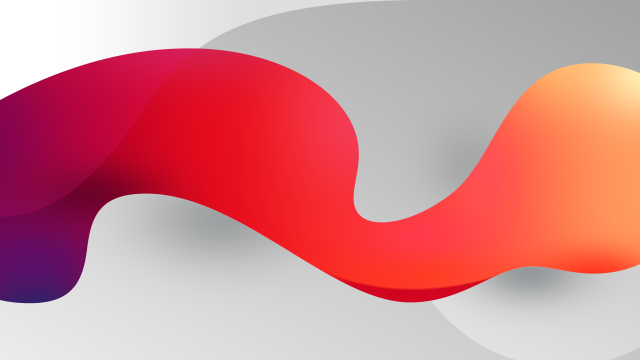
Write a Shadertoy shader that draws this background.

```glsl
// A flowing ribbon, violet to red to cream, over layered pale grey panels.
// Cubic curves give signed edge distances; soft elliptical glows tint the ribbon
// and lay its shadows. The canvas is 16 by 9 units.

// Control points of seven joined cubics, left to right
const vec2 UPPER[22] = vec2[](
    vec2(0, 6.5), vec2(1.6, 7.35), vec2(3.2, 7.8),
    vec2(4.75, 7.79), vec2(7.1, 7.79), vec2(8.97, 6.6),
    vec2(8.97, 5.15), vec2(8.97, 4.7), vec2(8.84, 4.4),
    vec2(8.84, 4.04), vec2(8.84, 3.65), vec2(9.1, 3.44),
    vec2(9.54, 3.44), vec2(10.15, 3.44), vec2(10.85, 3.8),
    vec2(11.35, 4.21), vec2(12.45, 5.13), vec2(12.7, 7.42),
    vec2(14.79, 7.42), vec2(15.25, 7.42), vec2(15.65, 7.32), vec2(16, 7.17));
const vec2 LOWER[22] = vec2[](
    vec2(0, 1.5), vec2(.25, 1.44), vec2(.5, 1.42),
    vec2(.75, 1.42), vec2(1.85, 1.42), vec2(2.08, 2),
    vec2(2.18, 2.8), vec2(2.28, 3.6), vec2(2.5, 4.16),
    vec2(3.65, 4.16), vec2(6, 4.16), vec2(8.3, 1.44),
    vec2(10.25, 1.44), vec2(11.6, 1.44), vec2(12.4, 2.34),
    vec2(13.3, 2.34), vec2(13.8, 2.34), vec2(14.2, 2.16),
    vec2(14.85, 2.16), vec2(15.3, 2.16), vec2(15.7, 2.26), vec2(16, 2.4));

vec2 bezier(vec2 a, vec2 b, vec2 c, vec2 d, float t) {
    float s = 1. - t;
    return s*s*s*a + 3.*s*s*t*b + 3.*s*t*t*c + t*t*t*d;
}

// Signed distance to a cubic, positive on its left; the sheared
// abscissa x + shear * y must grow along the curve
float curveSide(vec2 p, float shear, vec2 a, vec2 b, vec2 c, vec2 d) {
    vec2 axis = vec2(1, shear);
    float lo = 0., hi = 1.;
    for (int i = 0; i < 16; i++) {
        float mid = .5 * (lo + hi);
        if (dot(bezier(a, b, c, d, mid), axis) < dot(p, axis)) lo = mid;
        else hi = mid;
    }
    float t = .5 * (lo + hi), s = 1. - t;
    vec2 tangent = normalize(s*s*(b - a) + 2.*s*t*(c - b) + t*t*(d - c));
    vec2 offset = p - bezier(a, b, c, d, t);
    return tangent.x * offset.y - tangent.y * offset.x;
}

// Picks the cubic of a chain that spans p
float chainSide(vec2 p, float shear, vec2 pts[22]) {
    vec2 axis = vec2(1, shear);
    int k = 0;
    for (int i = 3; i < 21; i += 3)
        if (dot(p - pts[i], axis) > 0.) k = i;
    return curveSide(p, shear, pts[k], pts[k + 1], pts[k + 2], pts[k + 3]);
}

float glow(vec2 p, vec2 centre, vec2 radius) {
    vec2 q = (p - centre) / radius;
    return exp(-dot(q, q));
}

float cover(float d) {
    return clamp(.5 + d * iResolution.y / 9., 0., 1.);
}

vec3 ribbonColor(vec2 p, float panel) {
    // Ramp along the length
    vec3 col = mix(vec3(.74, .0, .15), vec3(.9, .04, .11), smoothstep(2., 5.5, p.x));
    col = mix(col, vec3(.98, .16, .14), smoothstep(5., 9., p.x));
    col = mix(col, vec3(1, .36, .26), smoothstep(9., 12.7, p.x));
    col = mix(col, vec3(1, .6, .37), smoothstep(12., 16., p.x));
    // Violet and maroon tail
    col = mix(col, vec3(.4, .0, .27), glow(p, vec2(-.4, 5.2), vec2(2., 3.)));
    col = mix(col, vec3(.4, .0, .12), .9 * glow(p, vec2(2.1, 4.1), vec2(1.8, .75)));
    col = mix(col, vec3(.38, .05, .4), glow(p, vec2(.8, 2.4), vec2(2.4, 1.4)));
    col = mix(col, vec3(.15, .14, .43), glow(p, vec2(.9, 1.1), vec2(1.8, .9)));
    // Pink light on the upper bend
    col = mix(col, vec3(.82, .15, .36), .85 * glow(p, vec2(4.8, 8.1), vec2(3., 1.1)));
    col = mix(col, vec3(.95, .24, .36), .9 * glow(p, vec2(9.1, 6.1), vec2(1.9, 2.1)));
    // Coral valley with an orange lower rim
    col = mix(col, vec3(1, .23, .3), .9 * glow(p, vec2(10.6, 3.1), vec2(1.7, .8)));
    col = mix(col, vec3(1, .3, .34), .8 * glow(p, vec2(12.1, 4.7), vec2(.9, 1.4)));
    col = mix(col, vec3(1, .23, .12), .7 * glow(p, vec2(10.6, 2.1), vec2(2.4, .5)));
    col = mix(col, vec3(1, .18, .1), .9 * glow(p, vec2(14.9, 2.1), vec2(1.5, .65)));
    // Peach and cream head
    col = mix(col, vec3(1, .74, .43), .9 * glow(p, vec2(14.1, 7.6), vec2(1.7, 1.4)));
    col = mix(col, vec3(1, .94, .7), glow(p, vec2(16.2, 7.2), vec2(1.3, 1.1)));
    // Dark fold on the underside
    float fold = curveSide(p, 0., vec2(8.3, 2.15), vec2(9.6, 1.6), vec2(11.3, 1.7), vec2(12.7, 2.2));
    float ends = smoothstep(7.8, 9., p.x) * smoothstep(13., 12.2, p.x);
    col = mix(col, vec3(.82, .02, .12), ends * smoothstep(.03, -.05, fold));
    // Translucent panel
    return mix(col, vec3(.88, .08, .48), .2 * panel);
}

void mainImage(out vec4 fragColor, in vec2 fragCoord) {
    vec2 p = fragCoord * 9. / iResolution.y;
    float upper = chainSide(p, -.4, UPPER);
    float lower = chainSide(p, .3, LOWER);
    float rim = p.x < 3.1
        ? curveSide(p, 0., vec2(0, 3.58), vec2(1.3, 3.6), vec2(2.15, 4.4), vec2(3.1, 5.55))
        : curveSide(p, 0., vec2(3.1, 5.55), vec2(4.45, 7.5), vec2(5.1, 8.95), vec2(10.4, 9));
    float panel = cover(rim);
    float below = cover(-lower);

    // Grey slope, white corner panel and pale disc
    float grey = .925 - .009 * p.x - .016 * p.y;
    grey = mix(grey, 1. - .13 * smoothstep(1., 7., p.x), panel * (1. - below));
    float disc = cover(4.07 - length(p - vec2(14.06, 3.9)));
    grey += .075 * disc * below;

    // Shadows cast by the ribbon
    float shade = below * (.2 * glow(p, vec2(5.5, 3.5), vec2(2., 1.1))
        + .26 * disc * glow(p, vec2(13.2, 2.2), vec2(1.4, .75)));
    shade += .09 * (1. - below) * glow(p, vec2(11.7, 4.8), vec2(1., 1.));
    vec3 col = grey - shade * vec3(1, .95, .92);

    col = mix(col, ribbonColor(p, panel), cover(min(lower, -upper)));
    fragColor = vec4(col, 1);
}
```
